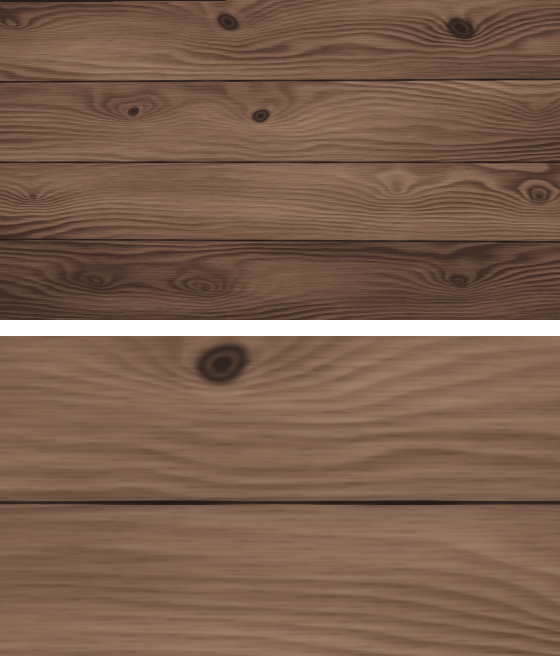
Top: the whole. Bottom: its middle third, enlarged.
Give the GLSL for this texture, as a WebGL 2 fragment shader.

```glsl
#version 300 es
precision highp float;

uniform vec2 u_resolution;
out vec4 fragColor;

#define PLANKS 4.0
#define GRAIN_LINES 52.0
#define GRAIN_WARP 3.3
#define GRAIN_DEPTH 0.38
#define FIBRE_DEPTH 0.20
#define STAIN_DEPTH 0.34
#define SEAM_HALF_WIDTH 0.0018
#define VIGNETTE 0.46
#define DARK_WOOD vec3(0.26, 0.18, 0.15)
#define MID_WOOD vec3(0.46, 0.34, 0.27)
#define LIGHT_WOOD vec3(0.62, 0.50, 0.415)
#define DEEP_BROWN vec3(0.14, 0.105, 0.10)

vec2 hash2(vec2 p) {
    vec3 q = fract(p.xyx * vec3(0.1031, 0.1030, 0.0973));
    q += dot(q, q.yzx + 33.33);
    return fract((q.xx + q.yz) * q.zy);
}

// Distance to the nearest scattered cell point
float cellular(vec2 p) {
    vec2 cell = floor(p);
    float nearest = 2.0;
    for (int j = -1; j <= 1; j++)
        for (int i = -1; i <= 1; i++) {
            vec2 c = cell + vec2(i, j);
            nearest = min(nearest, distance(p, c + hash2(c)));
        }
    return nearest;
}

// Layered, bent sines, roughly -1 to 1
float waves(vec2 p, float seed) {
    float sum = 0.0, amplitude = 0.5;
    for (int i = 0; i < 5; i++) {
        p += seed + 1.7;
        sum += amplitude * sin(p.x + 1.4 * sin(p.y * 0.8 + seed)) * cos(p.y - 0.6 * sin(p.x));
        p = mat2(1.5, 0.5, -0.5, 1.5) * p;
        amplitude *= 0.55;
    }
    return sum;
}

// Knot centre; rows count from the top, knots from the left
vec2 knotCentre(float row, float k) {
    float odd = mod(row, 2.0);
    float first = 0.04 + 0.03 * row + 0.7 * odd / (row + 1.0);
    float last = 1.44 + 0.28 * sin(1.05 * row);
    float shift = k == 1.0 ? 0.24 * sin(3.9 * row) - 0.02 : 0.0;
    float level = 0.68 - 0.07 * row + 0.05 * sin(2.0 * k + 3.0 * row);
    return vec2(mix(first, last, 0.5 * k + shift), (PLANKS - 1.0 - row + level) / PLANKS);
}

void main() {
    vec2 p = gl_FragCoord.xy / u_resolution.y;
    vec2 uv = gl_FragCoord.xy / u_resolution;
    float pixel = 1.0 / u_resolution.y;

    // Boards fan slightly, so the seams are not quite parallel
    float boardY = p.y - 0.018 * (p.y - 0.5) * (p.x - 0.88) + 0.007 * pow(sin(3.1416 * p.y), 4.0);
    float row = PLANKS - 1.0 - floor(boardY * PLANKS);
    float seed = row * 2.37;

    // Knots lift the grain field into closed rings
    float lift = 0.0, core = 0.0, halo = 0.0, rim = 0.0;
    for (float k = 0.0; k < 3.0; k++) {
        float sound = step(0.5, mod(k + row, 3.0));
        float strength = sound * (row < 2.0 ? 1.0 : 0.45);
        vec2 d = p - knotCentre(row, k);
        d += 0.004 * vec2(sin(d.y * 70.0 + seed), sin(d.x * 45.0 + seed));
        float oval = length(d / vec2(0.105, 0.046));
        lift += (5.0 + 2.5 * strength) * exp(-oval * 0.9);
        float radius = 0.019 + 0.008 * k - 0.005 * row;
        float r = length(d * vec2(0.78, 1.0)) / radius;
        float heart = 1.0 - 0.35 * smoothstep(0.25, 0.45, r) * (1.0 - smoothstep(0.5, 0.8, r));
        core = max(core, strength * heart * (1.0 - smoothstep(0.65, 1.15, r)));
        rim += strength * exp(-pow((r - 1.5) / 0.3, 2.0));
        halo += (0.35 + 0.45 * strength) * exp(-oval * oval);
    }

    // Annual rings: slow rise to a dark edge, then a softer return
    float warp = waves(p * vec2(1.9, 11.0), seed);
    float ripple = waves(p * vec2(9.0, 42.0), seed + 4.0);
    float field = p.y * GRAIN_LINES + GRAIN_WARP * warp + 0.35 * ripple + lift;
    float phase = fract(field);
    float ring = smoothstep(0.1, 0.72, phase) * (1.0 - smoothstep(0.76, 1.0, phase));
    ring = mix(ring, 0.42, smoothstep(0.35, 0.95, fwidth(field)));
    float ringStrength = clamp(0.65 + 1.0 * waves(p * vec2(2.4, 17.0), seed + 8.0), 0.1, 1.4);

    // Broad bands follow the grain; stains lie across it
    float band = sin(field * 0.9 + 1.5 * warp + seed);
    float stain = waves(p * vec2(2.0, 8.0), seed + 11.0);
    float fibre = cellular(p * vec2(9.0, 210.0) + seed * 9.0) - 0.5;
    float pore = 1.0 - smoothstep(0.05, 0.28, cellular(p * vec2(20.0, 150.0) + 17.0));

    vec2 offCentre = (uv - vec2(0.56, 0.55)) * vec2(1.2, 1.3);
    float tone = 0.74 + STAIN_DEPTH * stain + 0.06 * band;
    tone -= GRAIN_DEPTH * ringStrength * (ring - 0.08);
    tone += FIBRE_DEPTH * fibre - 0.08 * pore - 0.22 * halo + 0.10 * rim;
    tone -= VIGNETTE * dot(offCentre, offCentre) + (row == 3.0 ? 0.15 : 0.0);
    tone = clamp(tone, 0.0, 1.0);

    vec3 colour = mix(DARK_WOOD, MID_WOOD, min(tone * 2.0, 1.0));
    colour = mix(colour, LIGHT_WOOD, max(tone * 2.0 - 1.0, 0.0));
    colour = mix(colour, DEEP_BROWN, min(core, 1.0) * 0.85);

    // Seams with a worn, paler lip below each one
    float seamY = clamp(round(boardY * PLANKS), 1.0, PLANKS - 1.0) / PLANKS;
    float gap = boardY - seamY;
    float wear = waves(vec2(p.x * 24.0, seamY * 30.0), 2.0);
    float lip = exp(-abs(gap + 0.006) / 0.003) * (0.35 + 0.5 * wear);
    colour += 0.08 * max(lip, 0.0);
    float width = SEAM_HALF_WIDTH * (1.0 + 0.4 * wear);
    float seam = 1.0 - smoothstep(width - 0.5 * pixel, width + 0.9 * pixel, abs(gap));
    colour = mix(colour, DEEP_BROWN, (0.85 + 0.2 * wear) * seam);
    colour *= 1.0 - 0.15 * exp(-abs(gap) / 0.006);

    fragColor = vec4(colour, 1.0);
}
```
